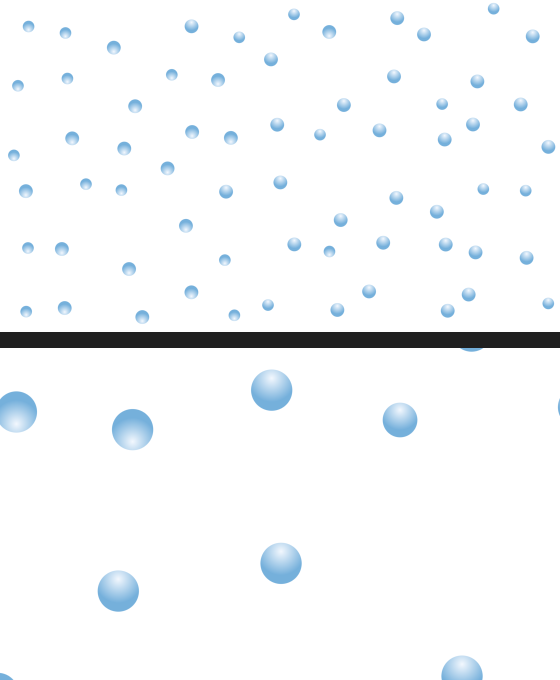
Top, the full canvas; bottom, a detail of the centre.
Reproduce this pattern procedurally as a Shadertoy shader.

```glsl
#define ROWS 6.0
#define CELL_ASPECT 0.918
#define BIG_RADIUS 0.0207
#define SMALL_RADIUS 0.0174
#define BIG_SHARE 0.62
#define JITTER 0.31
#define STAGGER 0.19
#define GLOW_OFFSET 0.58
#define GLOW_REACH 1.15
#define RIM_COLOR vec3(0.46, 0.69, 0.86)
#define GLOW_COLOR vec3(0.95, 0.97, 0.995)
#define PAPER_COLOR vec3(1.0)

// Four random values per cell
vec4 hash42(vec2 p) {
    vec4 q = fract(p.xyxy * vec4(0.1031, 0.1030, 0.0973, 0.1099));
    q += dot(q, q.wzxy + 33.33);
    return fract((q.xxyz + q.yzzw) * q.zywx);
}

// Bead shading: a pale spot fading out to the rim colour
vec3 beadColor(vec2 local, float side) {
    float spread = length(local - vec2(0.0, side * GLOW_OFFSET)) / GLOW_REACH;
    return mix(GLOW_COLOR, RIM_COLOR, clamp(spread, 0.0, 1.0));
}

void mainImage(out vec4 fragColor, in vec2 fragCoord) {
    float pixel = 1.0 / iResolution.y;
    vec2 uv = fragCoord * pixel;
    vec2 size = vec2(iResolution.x * pixel, 1.0);
    vec2 grid = vec2(max(1.0, round(size.x * ROWS / CELL_ASPECT)), ROWS);
    vec2 cellSize = size / grid;
    vec2 home = floor(uv / cellSize);
    vec3 color = PAPER_COLOR;

    // Neighbouring cells, since beads may stray out of their own
    for (int j = -1; j <= 1; j++) {
        for (int i = -1; i <= 1; i++) {
            vec2 cell = home + vec2(i, j);
            if (any(lessThan(cell, vec2(0.0))) || any(greaterThanEqual(cell, grid))) continue;

            // Staggered, jittered centre kept whole inside the canvas
            vec4 rnd = hash42(cell + 17.0);
            float radius = rnd.z < BIG_SHARE ? BIG_RADIUS : SMALL_RADIUS;
            vec2 shift = (rnd.xy * 2.0 - 1.0) * JITTER;
            shift.y += (mod(cell.x, 2.0) * 2.0 - 1.0) * STAGGER;
            vec2 center = (cell + 0.5 + shift) * cellSize;
            center = clamp(center, vec2(radius), size - radius);

            // Glow sits low on the left, high on the right, mixed between
            float side = center.x / size.x > mix(0.3, 0.68, rnd.w) ? 1.0 : -1.0;
            vec2 offset = uv - center;
            float cover = 1.0 - smoothstep(-0.7 * pixel, 0.7 * pixel, length(offset) - radius);
            color = mix(color, beadColor(offset / radius, side), cover);
        }
    }
    fragColor = vec4(color, 1.0);
}
```
